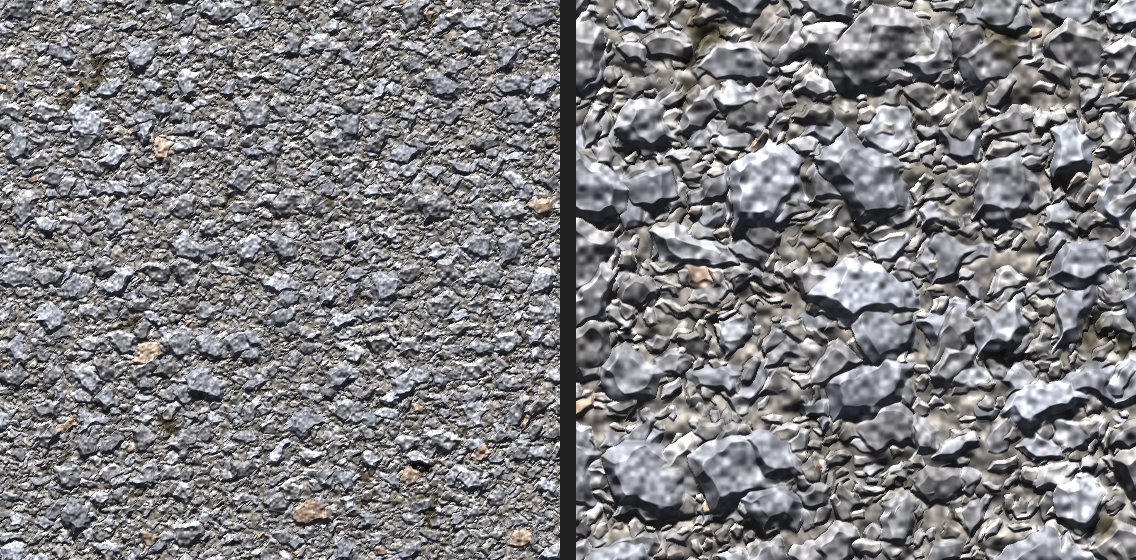
Left: the whole. Right: its middle third, enlarged.
A Shadertoy shader for this texture:

```glsl
// Weathered asphalt: angular grey stones of many sizes packed in a gritty binder.
// Layers of scattered polygonal stones form a height field, which is lit by a low
// sun from the top with short cast shadows, then tinted with grain and sparse moss.

#define LAYERS 5          // stone sizes, large to small
#define COARSE_CELLS 17.0 // cells across the canvas for the largest stones
#define SIZE_RATIO 1.6    // how much finer each layer is
#define STONE_LEAN 0.35   // main direction of the long axes, in radians
#define LEAN_SPREAD 1.9   // spread of that direction
#define ROUGHNESS 1.0     // small scale relief
#define EXPOSURE 0.87     // overall brightness
#define GRAIN 0.5         // contrast of mineral speckle
#define MOSS_LEVEL 0.78   // higher means less moss
#define SAMPLES 2         // antialiasing samples

const vec3 SUN_DIR = vec3(-0.04, 0.79, 0.61);
const vec3 SUN_COLOR = vec3(1.23, 1.21, 1.185);
const vec3 SKY_COLOR = vec3(0.18, 0.185, 0.21);
const vec3 STONE_BLUE = vec3(0.965, 0.995, 1.05);
const vec3 BINDER_WARM = vec3(1.035, 1.0, 0.945);
const vec3 MOSS_COLOR = vec3(0.36, 0.33, 0.24);
const vec3 RUST_COLOR = vec3(1.10, 0.97, 0.86);

vec3 hash3(vec3 p) {
    p = fract(p * vec3(0.1031, 0.1030, 0.0973));
    p += dot(p, p.yxz + 33.33);
    return fract((p.xxy + p.yxx) * p.zyx);
}

// Three independent channels of value noise
vec3 noise3(vec2 p) {
    vec2 i = floor(p), f = fract(p);
    f = f * f * (3.0 - 2.0 * f);
    vec3 low = mix(hash3(vec3(i, 3.0)), hash3(vec3(i + vec2(1, 0), 3.0)), f.x);
    vec3 high = mix(hash3(vec3(i + vec2(0, 1), 3.0)), hash3(vec3(i + 1.0, 3.0)), f.x);
    return mix(low, high, f.y);
}

// Signed distance to an irregular pentagon held inside a circle
float chippedStone(vec2 q, float radius, float seed) {
    const mat2 FIFTH_TURN = mat2(0.309, 0.951, -0.951, 0.309);
    float d = length(q) - radius;
    for (int k = 0; k < 5; k++) {
        seed = fract(seed * 7.31 + 0.37);
        d = max(d, q.x - radius * mix(0.55, 0.95, seed));
        q = FIFTH_TURN * q;
    }
    return d;
}

// Returns height, tone and warmth of the topmost stone or binder
vec3 surface(vec2 p) {
    vec3 lumps = noise3(p * 55.0), grit = noise3(p * 190.0);
    vec2 w = p + (lumps.xy - 0.5) * 0.010 + (grit.xy - 0.5) * 0.0032;
    vec3 top = vec3(0.007 * lumps.z, 0.70, 1.0);
    float cells = COARSE_CELLS;
    for (int layer = 0; layer < LAYERS; layer++) {
        float depth = float(layer) / float(LAYERS - 1);
        vec2 g = w * cells + float(layer) * 7.37;
        vec2 corner = floor(g - 0.5);
        for (int n = 0; n < 4; n++) {
            vec2 cell = corner + vec2(n & 1, n >> 1);
            vec3 a = hash3(vec3(cell, float(layer) + 11.0));
            vec3 b = hash3(vec3(cell, float(layer) + 47.0));
            float radius = mix(0.45, 0.74, b.x);
            vec2 q = g - cell - 0.5 - (a.xy - 0.5) * 0.5;
            if (a.z > mix(0.65, 0.92, depth) || dot(q, q) > radius * radius) continue;
            float angle = STONE_LEAN + (b.y - 0.5) * LEAN_SPREAD;
            float c = cos(angle), s = sin(angle);
            vec2 local = vec2(c * q.x + s * q.y, (c * q.y - s * q.x) * mix(1.1, 1.9, b.z));
            float d = chippedStone(local, radius, fract(a.x + b.z));
            if (d > 0.0) continue;
            vec2 tilt = (vec2(b.z, a.y) - 0.5) * 0.65;
            float rise = min(-d * 1.0, 0.28 * radius) + dot(tilt, q);
            float z = 0.0075 * fract(a.z * 9.7 + b.x) + rise / cells;
            float tone = mix(0.60, 0.86, fract(b.y * 13.1 + a.x));
            float warmth = clamp(depth * 0.6 + a.y * 0.6 - 0.15, 0.0, 1.0);
            if (z > top.x) top = vec3(z, tone, b.x > 0.99 ? 2.0 : warmth);
        }
        cells *= SIZE_RATIO;
    }
    top.x += ROUGHNESS * (0.0023 * grit.z + 0.0042 * noise3(p * 95.0 + 9.0).z);
    return top;
}

// Shadow from higher stones towards the sun
float sunlight(vec2 p, float height) {
    float slope = SUN_DIR.z / length(SUN_DIR.xy), block = 0.0;
    for (int i = 1; i <= 3; i++) {
        float reach = 0.0035 * float(i) + 0.0005 * float(i * i);
        float rise = surface(p + normalize(SUN_DIR.xy) * reach).x - height;
        block = max(block, rise - reach * slope);
    }
    return 1.0 - clamp(block / 0.003, 0.0, 1.0);
}

vec3 asphalt(vec2 p) {
    const float STEP = 0.0013;
    vec3 s = surface(p);
    vec2 slope = vec2(surface(p + vec2(STEP, 0)).x, surface(p + vec2(0, STEP)).x) - s.x;
    vec3 normal = normalize(vec3(-clamp(slope / STEP, -1.6, 1.6), 1.0));

    // Mineral colour, speckle and pale grains
    vec3 speck = noise3(p * 330.0), flecks = noise3(p * 130.0 + 5.0);
    vec3 tint = s.z > 1.5 ? RUST_COLOR : mix(STONE_BLUE, BINDER_WARM, s.z);
    vec3 albedo = s.y * tint * (1.0 + GRAIN * (speck.x - 0.5));
    albedo += 0.22 * smoothstep(0.72, 0.95, flecks.y);

    // Moss gathers in a few low patches
    float patches = noise3(p * 17.0 + 2.0).x * 0.7 + noise3(p * 48.0).y * 0.3;
    float moss = smoothstep(MOSS_LEVEL, MOSS_LEVEL + 0.1, patches + 0.14 * (flecks.z - 0.5));
    moss *= 0.85 * (1.0 - smoothstep(0.009, 0.017, s.x));
    albedo = mix(albedo, MOSS_COLOR * (0.6 + 0.8 * speck.y), moss);

    float sun = max(dot(normal, SUN_DIR), 0.0) * sunlight(p, s.x);
    float open = mix(0.65, 1.1, smoothstep(0.001, 0.012, s.x));
    return EXPOSURE * albedo * (SKY_COLOR * open + SUN_COLOR * sun);
}

void mainImage(out vec4 fragColor, in vec2 fragCoord) {
    vec3 color = vec3(0.0);
    for (int i = 0; i < SAMPLES; i++) {
        vec2 jitter = fract((float(i) + 0.5) * vec2(1.0 / float(SAMPLES), 0.618)) - 0.5;
        color += asphalt((fragCoord + jitter) / iResolution.y);
    }
    fragColor = vec4(clamp(color / float(SAMPLES), 0.0, 1.0), 1.0);
}
```
